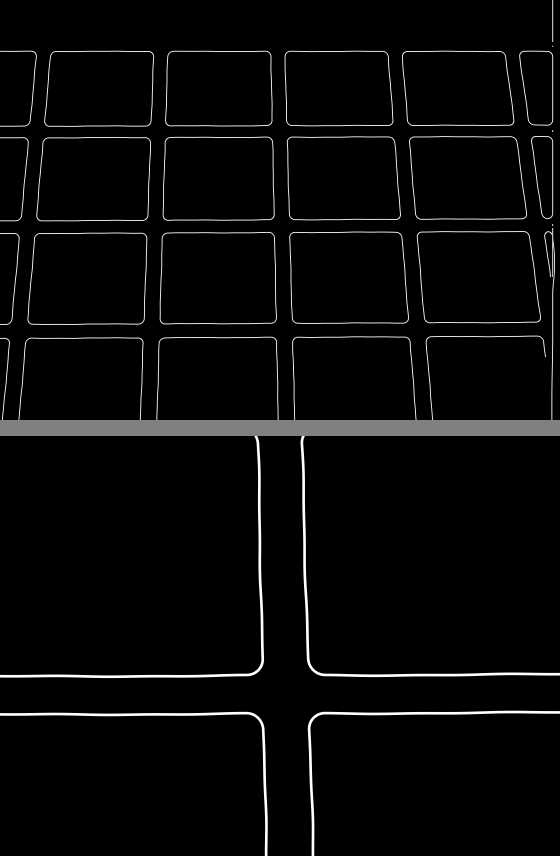
Top: the whole. Bottom: its middle third, enlarged.
Give the GLSL for this pattern, as a Shadertoy shader.

```glsl
// Lengths are fractions of the canvas height, y measured downwards
const float ROW_TOP = 0.1224;      // top edge of the first row
const float ROW_STEP = 0.1931;     // row spacing at the top
const float ROW_GROWTH = 0.01128;  // quadratic growth of the rows
const float COLUMN_X = 0.6615;     // reference column joint
const float COLUMN_LEAN = 0.0237;
const float COLUMN_PITCH = 0.2786;
const float COLUMN_SPREAD = 0.0567;
const vec2 HALF_GAP = vec2(0.060, 0.064); // share of one cell
const float MAX_TILT = 0.004;
const float CORNER_RADIUS = 0.013;
const float LINE_WIDTH = 0.0021;
const float BORDER_X = 1.3160;
const float WOBBLE = 0.0004;
const vec3 BACKGROUND = vec3(0.0);
const vec3 LINE_COLOR = vec3(1.0);

// Antialiased coverage of a thin line, valid below one pixel too
float lineCoverage(float dist) {
    float pixel = 1.0 / iResolution.y;
    float width = LINE_WIDTH / pixel;
    return clamp(0.5 * width + 0.5 - abs(dist) / pixel, 0.0, min(width, 1.0));
}

// Grid position; scale receives the local size of one cell
vec2 perspectiveGrid(vec2 p, out vec2 scale) {
    float depth = p.y - ROW_TOP;
    scale.x = COLUMN_PITCH + COLUMN_SPREAD * depth;
    float column = (p.x - COLUMN_X - COLUMN_LEAN * depth) / scale.x;

    float tilt = clamp(0.0115 * depth, 0.0, MAX_TILT);
    float tilted = depth + tilt * (p.x - COLUMN_X);
    scale.y = sqrt(max(ROW_STEP * ROW_STEP + 4.0 * ROW_GROWTH * tilted, 1e-6));
    float row = (scale.y - ROW_STEP) / (2.0 * ROW_GROWTH) + HALF_GAP.y;
    return vec2(column, row);
}

// Rounded cell, cut off by the right border
float cellDistance(vec2 p, vec2 grid, vec2 scale) {
    vec2 local = fract(grid);
    vec2 inset = (min(local, 1.0 - local) - HALF_GAP) * scale;
    inset.x = min(inset.x, BORDER_X - p.x);
    vec2 q = CORNER_RADIUS - inset;
    return length(max(q, 0.0)) + min(max(q.x, q.y), 0.0) - CORNER_RADIUS;
}

// Outlines break off in two places beside the border
float outlineWear(vec2 p) {
    bool brokenMiddle = p.y > 0.660 && p.y < 0.790;
    bool brokenBottom = p.y > 0.851;
    return p.x > 1.289 && (brokenMiddle || brokenBottom) ? 0.0 : 1.0;
}

// Border strokes at top and bottom, with specks inside the row joints
float borderLine(vec2 p, float row) {
    float bulge = 0.004 * smoothstep(0.56, 0.61, p.y) * (1.0 - smoothstep(0.64, 0.70, p.y));
    float drift = 0.002 * smoothstep(0.80, 0.95, p.y);
    float stroke = p.y < 0.100 || p.y > 0.542 ? 1.0 : 0.0;
    float jointOffset = abs(row - floor(row + 0.5));
    float speck = 1.0 - smoothstep(0.006, 0.012, jointOffset);
    return lineCoverage(p.x - BORDER_X - bulge + drift) * max(stroke, speck);
}

void mainImage(out vec4 fragColor, in vec2 fragCoord) {
    vec2 p = fragCoord / iResolution.y;
    p.y = 1.0 - p.y;

    // Layered sines make the strokes slightly uneven
    vec2 unevenness = sin(p.yx * vec2(47.0, 31.0)) + 0.5 * sin(p.yx * vec2(113.0, 89.0) + 1.7);
    vec2 scale;
    vec2 grid = perspectiveGrid(p + WOBBLE * unevenness, scale);

    float outline = lineCoverage(cellDistance(p, grid, scale));
    outline *= step(0.0, grid.y) * outlineWear(p);
    float ink = max(outline, borderLine(p, grid.y));
    fragColor = vec4(mix(BACKGROUND, LINE_COLOR, ink), 1.0);
}
```
